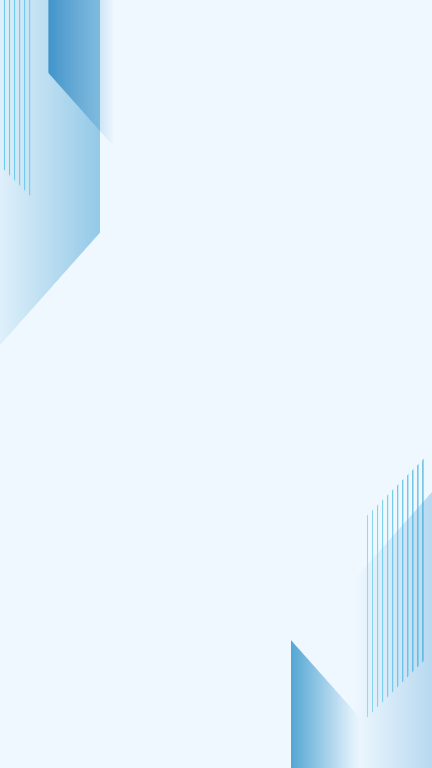
Give the GLSL for this background, as a Shadertoy shader.

```glsl
// Pale blue backdrop with slanted translucent panels in two opposite corners.
// Panels are half-plane masks filled with horizontal gradients; fine vertical
// stripes repeat over them, cut along diagonal lines.

#define BACKDROP     vec3(0.941, 0.973, 1.000)
#define PANEL_PALE   vec3(0.870, 0.940, 0.982)
#define PANEL_BLUE   vec3(0.580, 0.790, 0.905)
#define DEEP_TINT    vec3(0.350, 0.670, 0.840)
#define FOLD_BLUE    vec3(0.330, 0.650, 0.830)
#define CORNER_BLUE  vec3(0.720, 0.850, 0.940)
#define STRIPE_LIGHT vec3(0.560, 0.860, 0.960)
#define STRIPE_DEEP  vec3(0.180, 0.660, 0.860)
#define PITCH        0.01166
#define STRIPE_WIDTH 0.0025
#define PANEL_SLOPE  1.125

// Size of one pixel in canvas widths
float pixelSize() { return 1.0 / iResolution.x; }

// Smoothed step for a signed distance, positive inside
float inside(float distance) {
    return clamp(0.5 + distance / pixelSize(), 0.0, 1.0);
}

// Mask above a slanted line through an anchor
float above(vec2 p, vec2 anchor, float slope) {
    float rise = p.y - anchor.y - slope * (p.x - anchor.x);
    return inside(rise / sqrt(1.0 + slope * slope));
}

// Mask between two vertical edges
float between(float x, float left, float right) {
    return inside(x - left) * inside(right - x);
}

// Linear position between two values, limited to 0..1
float ramp(float x, float left, float right) {
    return clamp((x - left) / (right - left), 0.0, 1.0);
}

// Pixel coverage of evenly spaced vertical stripes
float stripes(float x, float first, float count) {
    float index = clamp(round((x - first) / PITCH), 0.0, count - 1.0);
    float offset = x - first - index * PITCH;
    float halfPixel = 0.5 * pixelSize();
    float halfWidth = 0.5 * STRIPE_WIDTH;
    float overlap = min(offset + halfPixel, halfWidth) - max(offset - halfPixel, -halfWidth);
    return clamp(overlap / pixelSize(), 0.0, 1.0);
}

// Upper left: broad panel, darker overlapping panel, stripes
vec3 upperLeft(vec3 color, vec2 p) {
    float broad = inside(0.2315 - p.x) * above(p, vec2(0.0, 0.979), PANEL_SLOPE);
    color = mix(color, mix(PANEL_PALE, PANEL_BLUE, ramp(p.x, 0.0, 0.2315)), broad);

    float deep = between(p.x, 0.112, 0.266) * above(p, vec2(0.112, 1.609), -PANEL_SLOPE);
    vec3 tint = mix(DEEP_TINT, vec3(1.0), ramp(p.x, 0.112, 0.266));
    color *= mix(vec3(1.0), tint, deep);

    float lines = stripes(p.x, 0.0104, 6.0) * above(p, vec2(0.0104, 1.384), -1.0);
    return mix(color, mix(STRIPE_LIGHT, STRIPE_DEEP, 0.35), lines);
}

// Lower right: folded pair of panels, stripes
vec3 lowerRight(vec3 color, vec2 p) {
    float fold = between(p.x, 0.6736, 0.833) * (1.0 - above(p, vec2(0.6736, 0.296), -PANEL_SLOPE));
    color = mix(color, mix(FOLD_BLUE, BACKDROP, ramp(p.x, 0.6736, 0.833)), fold);

    float corner = 1.0 - above(p, vec2(1.0, 0.639), PANEL_SLOPE);
    vec3 tint = mix(vec3(1.0), CORNER_BLUE / BACKDROP, ramp(p.x, 0.815, 1.0));
    color *= mix(vec3(1.0), tint, corner);

    float cut = above(p, vec2(0.8507, 0.118), 1.0) * (1.0 - above(p, vec2(0.8507, 0.5856), 1.0));
    float lines = stripes(p.x, 0.8507, 12.0) * cut;
    return mix(color, mix(STRIPE_LIGHT, STRIPE_DEEP, ramp(p.x, 0.85, 0.98)), lines);
}

void mainImage(out vec4 fragColor, in vec2 fragCoord) {
    // Canvas is one unit wide and 16/9 tall
    vec2 p = fragCoord / iResolution.xy * vec2(1.0, 16.0 / 9.0);
    vec3 color = upperLeft(BACKDROP, p);
    color = lowerRight(color, p);
    fragColor = vec4(color, 1.0);
}
```
